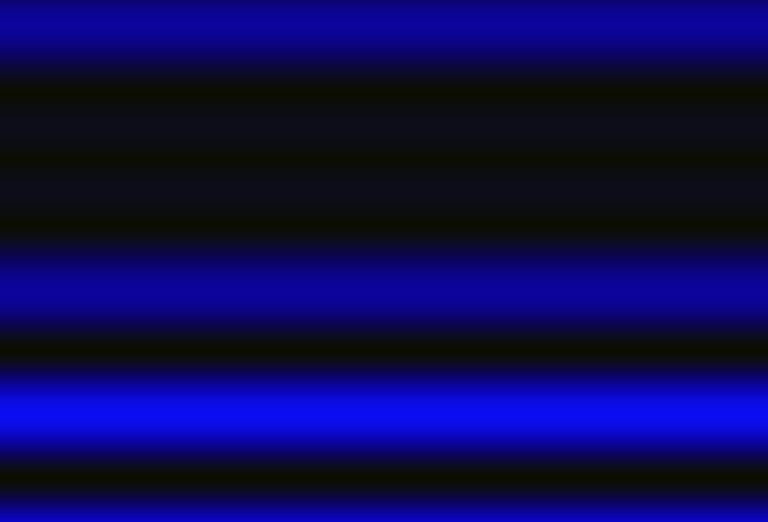
A Shadertoy shader for this background:

```glsl
// Soft horizontal bands of glowing blue divided by thin near-black lines.

const float PI = 3.14159265;

// Rounded glow across one band, zero at both edges; skew moves its peak.
float bandGlow(float across, float skew) {
    float bent = across + skew * sin(PI * across);
    return pow(max(sin(PI * bent), 0.0), 1.6);
}

void mainImage(out vec4 fragColor, in vec2 fragCoord) {
    // Band index and position within it, counted downward from the top
    float depth = (1.0 - fragCoord.y / iResolution.y) * 4.095 + 0.25;
    float band = floor(depth);
    float across = fract(depth);

    // Brightness of each band: two medium, one dark, the rest vivid
    float blue;
    if (band == 1.0) {
        blue = 0.095 * pow(abs(sin(2.0 * PI * across)), 0.8);
    } else {
        float peak = band < 2.5 ? 0.61 : 0.95;
        float skew = band < 0.5 ? 0.06 : (band < 2.5 ? -0.04 : 0.0);
        blue = peak * bandGlow(across, skew);
    }

    // Green fades in the medium blues and returns in the brightest ones
    float green = 0.05 - 0.036 * smoothstep(0.07, 0.4, blue)
                + 0.034 * smoothstep(0.68, 0.9, blue);
    fragColor = vec4(0.048, green, blue, 1.0);
}
```
